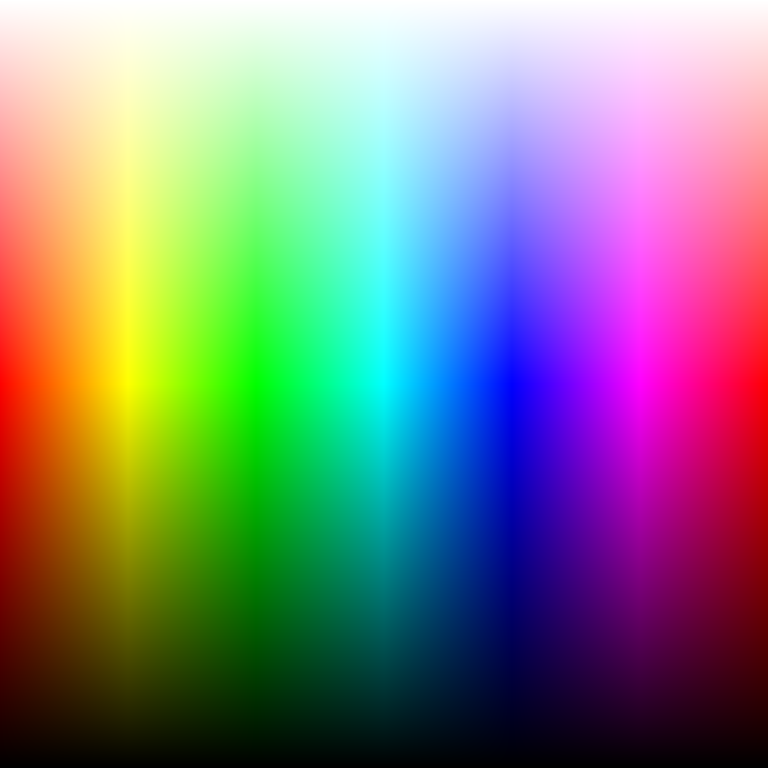
This background is drawn by a Shadertoy shader. Its source:

```glsl
// A full colour chart: hue runs once around the wheel from left to right,
// and lightness rises from black at the bottom to white at the top.
// Each pixel is a fully saturated HSL colour converted to RGB.

// Pure colour of the wheel; hue 0..1 runs red, yellow, green, cyan, blue, magenta, red.
vec3 pureHue(float hue) {
    vec3 wheel = mod(hue * 6.0 + vec3(0.0, 4.0, 2.0), 6.0);
    return clamp(abs(wheel - 3.0) - 1.0, 0.0, 1.0);
}

// HSL to RGB: chroma peaks at half lightness and fades to black and white.
vec3 hslToRgb(float hue, float saturation, float lightness) {
    float chroma = saturation * (1.0 - abs(2.0 * lightness - 1.0));
    return lightness + chroma * (pureHue(hue) - 0.5);
}

void mainImage(out vec4 fragColor, in vec2 fragCoord) {
    vec2 uv = fragCoord / iResolution.xy;
    float saturation = 1.0;
    fragColor = vec4(hslToRgb(uv.x, saturation, uv.y), 1.0);
}
```
